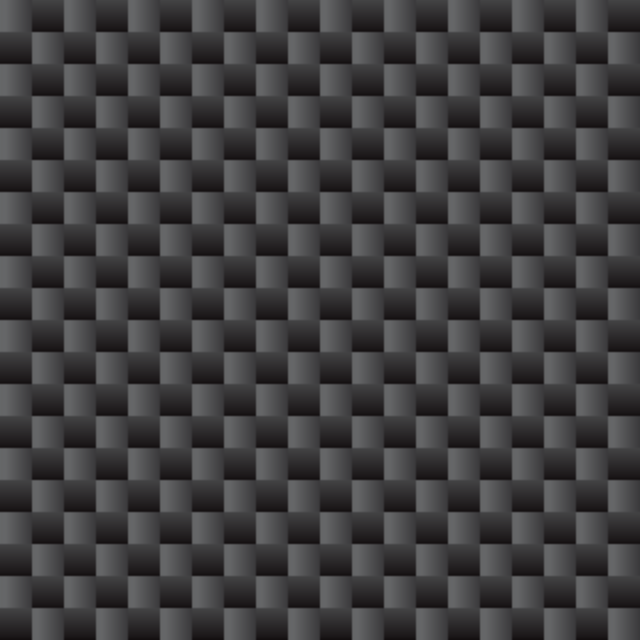
Reproduce this pattern procedurally as a three.js fragment shader.

```glsl
// Carbon fibre weave: a 20 by 20 checker of upright and level strands with soft shading.
varying vec2 vUv;

// Upright strand: bright near its left edge, fading to the right.
vec3 uprightStrand(float across) {
  vec3 color = mix(vec3(0.435, 0.44, 0.445), vec3(0.225, 0.222, 0.23), across);
  return color - 0.035 * (1.0 - smoothstep(0.0, 0.2, across));
}

// Level strand: grey along its top, fading to warm black below.
vec3 levelStrand(float height) {
  vec3 color = mix(vec3(0.085, 0.068, 0.073), vec3(0.265, 0.265, 0.27), height);
  return color - 0.015 * (1.0 - smoothstep(0.0, 0.12, height));
}

vec3 weave(vec2 uv) {
  vec2 grid = clamp(uv, 0.0, 0.9999) * 20.0;
  vec2 cell = floor(grid);
  vec2 local = fract(grid);
  float upright = mod(cell.x + cell.y, 2.0);
  return mix(levelStrand(local.y), uprightStrand(local.x), upright);
}

void main() {
  // Average a small patch to soften the strand edges.
  vec3 color = vec3(0.0);
  for (int y = 0; y < 4; y++) {
    for (int x = 0; x < 4; x++) {
      vec2 offset = (vec2(float(x), float(y)) - 1.5) / 4.0;
      color += weave(vUv + offset * 0.003);
    }
  }
  gl_FragColor = vec4(color / 16.0, 1.0);
}
```
